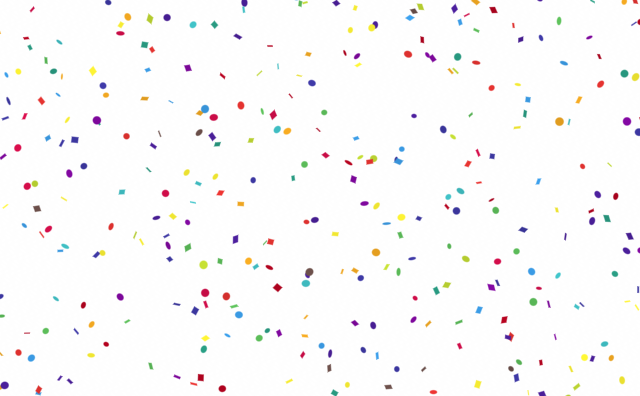
A Shadertoy shader for this pattern:

```glsl
vec3 hash3(vec3 p) {
    p = fract(p * vec3(0.1031, 0.1030, 0.0973));
    p += dot(p, p.yxz + 33.33);
    return fract((p.xxy + p.yxx) * p.zyx);
}

float ellipseDistance(vec2 p, vec2 radii) {
    float k = length(p / radii);
    return k * (k - 1.0) / max(length(p / (radii * radii)), 0.001);
}

float boxDistance(vec2 p, vec2 halfSize) {
    vec2 q = abs(p) - halfSize;
    return length(max(q, 0.0)) + min(max(q.x, q.y), 0.0);
}

vec3 paperColour(float pick) {
    vec3 palette[14] = vec3[14](
        vec3(0.90, 0.20, 0.19), vec3(0.70, 0.01, 0.12), vec3(0.83, 0.05, 0.29),
        vec3(0.50, 0.03, 0.62), vec3(0.29, 0.12, 0.60), vec3(0.24, 0.22, 0.64),
        vec3(0.23, 0.61, 0.90), vec3(0.16, 0.61, 0.51), vec3(0.25, 0.75, 0.77),
        vec3(0.36, 0.74, 0.35), vec3(0.76, 0.86, 0.20), vec3(0.98, 0.94, 0.20),
        vec3(0.95, 0.66, 0.13), vec3(0.42, 0.31, 0.29));
    // Brown, the last entry, is rarer than the rest
    return palette[min(int(pick * 13.4), 13)];
}

// One tumbling piece of paper: rgb colour and coverage
vec4 confetti(vec2 p, vec3 id, float blur) {
    vec3 pose = hash3(id + 17.0);
    vec3 kind = hash3(id + 43.0);
    float angle = 6.2832 * pose.x;
    float c = cos(angle), s = sin(angle);
    p = mat2(c, -s, s, c) * p;

    // The tilt flattens discs and skews rectangles
    float d;
    if (kind.x < 0.45) {
        float radius = mix(0.0065, 0.0108, pose.z);
        d = ellipseDistance(p, radius * vec2(1.0, mix(0.25, 1.0, sqrt(pose.y))));
    } else {
        float size = mix(0.0058, 0.0092, pose.z);
        p.x += p.y * (kind.z - 0.5) * 0.9;
        d = boxDistance(p, size * vec2(1.0, mix(0.17, 0.95, pose.y)));
    }
    vec3 colour = paperColour(kind.y) * mix(0.92, 1.04, kind.z);
    return vec4(colour, smoothstep(blur, -blur, d));
}

void mainImage(out vec4 fragColor, in vec2 fragCoord) {
    vec2 uv = fragCoord / iResolution.y;
    float blur = max(0.0023, 0.7 / iResolution.y);

    // White ground with a barely visible ripple
    float ripple = sin(uv.x * 310.0 + 2.0 * sin(uv.y * 170.0)) * sin(uv.y * 290.0 + uv.x * 90.0);
    vec3 colour = vec3(0.997 + 0.003 * ripple);

    // Two offset grids of jittered pieces, denser near the top
    for (int layer = 0; layer < 2; layer++) {
        vec2 grid = uv * 13.0 + float(layer) * vec2(40.37, 20.61);
        vec2 cell = floor(grid);
        for (int y = -1; y <= 1; y++)
        for (int x = -1; x <= 1; x++) {
            vec2 neighbour = cell + vec2(x, y);
            vec3 id = vec3(neighbour + 5.0, float(layer) * 11.0 + 3.0);
            vec3 place = hash3(id);
            vec2 offset = (grid - neighbour - place.xy) / 13.0;
            float height = uv.y - offset.y;
            if (place.z > 0.57 + 0.25 * smoothstep(0.82, 1.0, height)) continue;
            vec4 piece = confetti(offset, id, blur);
            colour = mix(colour, piece.rgb, piece.a);
        }
    }
    fragColor = vec4(clamp(colour, 0.0, 1.0), 1.0);
}
```
